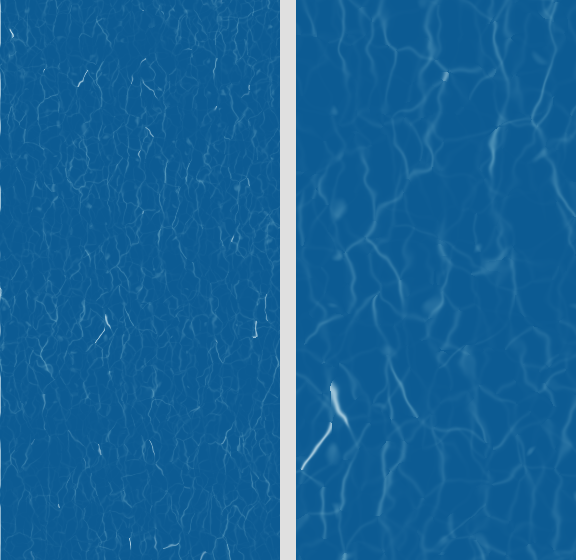
Left, the full canvas; right, a detail of the centre.
Reproduce this texture procedurally as a WebGL 1 fragment shader.

```glsl
precision highp float;
// Deep blue surface with fine wandering pale veins, rare white glints and soft smudges.
uniform vec2 u_resolution;

const vec3 BASE_BLUE = vec3(0.046, 0.356, 0.576);
const vec3 VEIN_TINT = vec3(0.82, 1.0, 1.0);
const vec3 GLINT_WHITE = vec3(0.95, 0.99, 1.0);
const vec2 COARSE_CELLS = vec2(15.0, 8.0);   // cells per canvas width
const vec2 MEDIUM_CELLS = vec2(20.0, 12.0);
const vec2 FINE_CELLS = vec2(26.0, 20.0);
const float VEIN_WIDTH = 0.0031;             // in canvas widths
const float GLINT_WIDTH = 0.0024;
const float HALO_WIDTH = 0.006;
const float VEIN_STRENGTH = 0.30;
const float GLINT_THRESHOLD = 0.955;
const float SMUDGE_CELLS = 17.0;
const float SMUDGE_CHANCE = 0.24;
const float SMUDGE_STRENGTH = 0.17;

float hash(vec2 p) {
  vec3 q = fract(vec3(p.xyx) * 0.1031);
  q += dot(q, q.yzx + 33.33);
  return fract((q.x + q.y) * q.z);
}

vec2 hash2(vec2 p) {
  return vec2(hash(p + 17.3), hash(p + 71.9));
}

float noise(vec2 p) {
  vec2 i = floor(p);
  vec2 f = fract(p);
  f = f * f * (3.0 - 2.0 * f);
  return mix(mix(hash(i), hash(i + vec2(1.0, 0.0)), f.x),
             mix(hash(i + vec2(0.0, 1.0)), hash(i + 1.0), f.x), f.y);
}

vec2 noise2(vec2 p) {
  return vec2(noise(p + 3.7), noise(p + 58.2)) - 0.5;
}

// Bends straight cell borders into jagged paths, gently enough not to smear them.
vec2 wander(vec2 p) {
  return p + 0.030 * noise2(p * 14.0) + 0.017 * noise2(p * 32.0)
           + 0.008 * noise2(p * 70.0);
}

// Broken cell borders: x is the pale vein amount, y the white glint amount.
vec2 veins(vec2 p, vec2 cells, float seed) {
  vec2 q = wander(p + seed) * cells;
  vec2 home = floor(q);
  vec2 local = q - home;
  vec2 nearId = vec2(0.0);
  vec2 nearOffset = vec2(0.0);
  float nearest = 9.0;
  for (int j = -1; j <= 1; j++) {
    for (int i = -1; i <= 1; i++) {
      vec2 id = vec2(float(i), float(j));
      vec2 offset = id + 0.05 + 0.9 * hash2(home + id) - local;
      float d = dot(offset, offset);
      if (d < nearest) {
        nearest = d;
        nearId = id;
        nearOffset = offset;
      }
    }
  }
  float border = 9.0;
  float upright = 0.0;
  vec2 edgeId = vec2(0.0);
  for (int j = -2; j <= 2; j++) {
    for (int i = -2; i <= 2; i++) {
      vec2 id = nearId + vec2(float(i), float(j));
      vec2 offset = id + 0.05 + 0.9 * hash2(home + id) - local;
      vec2 gap = offset - nearOffset;
      if (dot(gap, gap) > 0.0001) {
        vec2 normal = normalize(gap);
        float d = dot(0.5 * (offset + nearOffset), normal) / length(normal * cells);
        if (d < border) {
          border = d;
          upright = abs(normal.x);
          edgeId = 2.0 * home + nearId + id;
        }
      }
    }
  }
  float chance = hash(edgeId + 5.1);
  float fade = smoothstep(0.2, 0.8, noise(p * 17.0 + seed));
  float core = exp(-pow(border / VEIN_WIDTH, 2.0));
  float halo = 0.14 * exp(-border / HALO_WIDTH);
  float strength = mix(0.15, 1.0, chance * chance) * mix(0.4, 1.0, upright) * mix(0.2, 1.0, fade);
  float glint = smoothstep(GLINT_THRESHOLD, 1.0, chance) * upright * smoothstep(0.15, 0.7, fade);
  return vec2((core + halo) * strength, exp(-pow(border / GLINT_WIDTH, 2.0)) * glint);
}

// Scattered soft blots with ragged outlines.
float smudges(vec2 p) {
  vec2 q = (p + 0.012 * noise2(p * 60.0)) * SMUDGE_CELLS;
  vec2 id = floor(q);
  vec2 offset = fract(q) - mix(vec2(0.3), vec2(0.7), hash2(id + 9.0));
  float angle = 6.283 * hash(id + 31.0);
  vec2 axis = vec2(cos(angle), sin(angle));
  offset = vec2(dot(offset, axis), 1.6 * dot(offset, vec2(-axis.y, axis.x)));
  float radius = mix(0.12, 0.27, hash(id + 47.0));
  float blot = 1.0 - smoothstep(0.1 * radius, 1.2 * radius, length(offset));
  return blot * step(hash(id + 83.0), SMUDGE_CHANCE) * mix(0.4, 1.0, hash(id + 64.0));
}

void main() {
  vec2 p = gl_FragCoord.xy / u_resolution.x;

  // Slow variation in density, calmer at the lower left.
  float density = 0.92 + 0.12 * sin(p.x * 7.0 + 1.5 * sin(p.y * 4.0)) + 0.1 * sin(p.y * 9.0 + p.x * 3.0);
  float calm = (1.0 - smoothstep(0.1, 0.4, p.x)) * (1.0 - smoothstep(0.45, 0.75, p.y));
  density *= 1.0 - 0.5 * calm;

  vec2 lines = veins(p, COARSE_CELLS, 2.3) + 0.7 * veins(p, MEDIUM_CELLS, 7.9);
  lines.x += 0.4 * veins(p, FINE_CELLS, 13.1).x;
  float pale = VEIN_STRENGTH * density * lines.x;
  pale += SMUDGE_STRENGTH * smudges(p) * smoothstep(0.3, 0.8, p.y);

  // Broken bright rim along the left side.
  float rim = (1.0 - smoothstep(0.002, 0.004, p.x)) * smoothstep(0.35, 0.75, noise(vec2(4.0, p.y * 22.0)));

  vec3 color = mix(BASE_BLUE, VEIN_TINT, clamp(pale, 0.0, 0.6));
  color = mix(color, GLINT_WHITE, clamp(lines.y * density + 0.6 * rim, 0.0, 1.0));
  gl_FragColor = vec4(color, 1.0);
}
```
